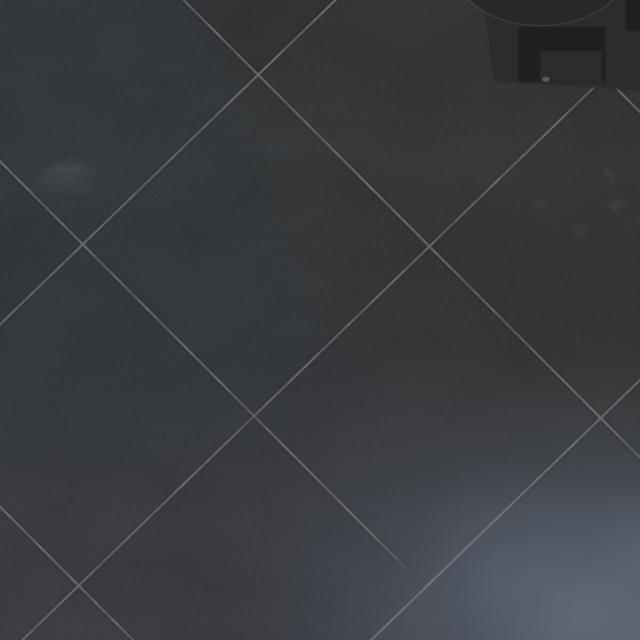
Reproduce this texture procedurally as a WebGL 1 fragment shader.

```glsl
precision highp float;

uniform vec2 u_resolution;

const vec2 GRID_ORIGIN = vec2(0.397, 0.350);
const vec2 EDGE_A = vec2(0.2676, -0.2682);
const vec2 EDGE_B = vec2(-0.2740, -0.2650);
const float GROUT_HALF_WIDTH = 0.0017;

const vec3 COOL_SLATE = vec3(0.205, 0.222, 0.240);
const vec3 WARM_SLATE = vec3(0.203, 0.206, 0.203);
const vec3 LOW_SLATE = vec3(0.232, 0.237, 0.257);
const vec3 SHEEN = vec3(0.375, 0.415, 0.475);
const vec3 GROUT = vec3(0.43, 0.435, 0.45);
const vec3 DUST = vec3(0.33, 0.35, 0.38);
const vec3 FIXTURE = vec3(0.165, 0.175, 0.170);
const vec3 FIXTURE_DARK = vec3(0.115, 0.125, 0.120);

float hash(vec2 p) {
  return fract(sin(dot(p, vec2(127.1, 311.7))) * 4375.85);
}

vec2 gradient(vec2 cell) {
  float angle = 6.2832 * hash(cell);
  return vec2(cos(angle), sin(angle));
}

float gradientNoise(vec2 p) {
  vec2 i = floor(p);
  vec2 f = fract(p);
  vec2 u = f * f * f * (f * (f * 6.0 - 15.0) + 10.0);
  vec2 e = vec2(1.0, 0.0);
  float low = mix(dot(gradient(i), f), dot(gradient(i + e), f - e), u.x);
  float high = mix(dot(gradient(i + e.yx), f - e.yx),
                   dot(gradient(i + 1.0), f - 1.0), u.x);
  return mix(low, high, u.y);
}

float fbm(vec2 p) {
  float sum = 0.0;
  float amplitude = 0.6;
  for (int i = 0; i < 4; i++) {
    sum += amplitude * gradientNoise(p);
    p = p * 2.03 + 17.3;
    amplitude *= 0.5;
  }
  return sum;
}

float cross2(vec2 a, vec2 b) {
  return a.x * b.y - a.y * b.x;
}

// Coordinates along the two tile edges; whole numbers lie on the joints
vec2 tileCoords(vec2 p, vec2 origin, vec2 a, vec2 b) {
  vec2 d = p - origin;
  return vec2(cross2(d, b), cross2(a, d)) / cross2(a, b);
}

float boxDistance(vec2 p, vec2 center, vec2 halfSize) {
  vec2 q = abs(p - center) - halfSize;
  return length(max(q, 0.0)) + min(max(q.x, q.y), 0.0);
}

float coverage(float dist, float feather) {
  return 1.0 - smoothstep(-feather, feather, dist);
}

float glow(vec2 p, vec2 center, vec2 radius) {
  vec2 q = (p - center) / radius;
  return exp(-dot(q, q));
}

vec3 slate(vec2 p, vec2 tile) {
  vec3 color = mix(COOL_SLATE, WARM_SLATE, smoothstep(0.15, 0.85, p.x * 0.75 + p.y * 0.25));
  color = mix(color, LOW_SLATE, 1.0 - smoothstep(0.05, 0.55, p.y));
  color += 0.012 * (hash(tile) - 0.5);
  color += 0.030 * fbm(p * vec2(4.0, 6.0)) + 0.012 * gradientNoise(p * 150.0);
  // Wiped streaks on the left, dusty spots on the right
  float streak = smoothstep(0.12, 0.5, fbm(p * vec2(5.0, 15.0) + 3.0));
  float spots = smoothstep(0.14, 0.5, fbm(p * 16.0 + 8.0));
  float dust = streak * glow(p, vec2(0.17, 0.76), vec2(0.25, 0.10))
             + spots * glow(p, vec2(0.93, 0.67), vec2(0.10, 0.09));
  return mix(color, DUST, 0.6 * dust);
}

vec3 addFixture(vec3 color, vec2 p, float feather) {
  float slant = 0.15 * (p.y - 0.87) + 0.07 * (p.x - 0.88);
  float body = boxDistance(p + vec2(slant, slant), vec2(0.91, 1.0), vec2(0.145, 0.135));
  color = mix(color, FIXTURE, coverage(body, feather * 3.0));
  float recess = boxDistance(p, vec2(0.878, 0.915), vec2(0.068, 0.043));
  color = mix(color, FIXTURE_DARK, coverage(recess, feather * 2.0));
  float tray = boxDistance(p, vec2(0.892, 0.896), vec2(0.048, 0.024));
  color = mix(color, FIXTURE, coverage(tray, feather * 2.0));
  // Round top with a pale rim
  float disc = (length((p - vec2(0.845, 1.05)) / vec2(0.135, 0.09)) - 1.0) * 0.09;
  color = mix(color, FIXTURE_DARK + 0.035, coverage(disc, feather));
  color += 0.07 * coverage(abs(disc) - 0.001, feather);
  float slot = boxDistance(p, vec2(0.99, 0.98), vec2(0.012, 0.028));
  color = mix(color, FIXTURE_DARK, coverage(slot, feather * 2.0));
  float bead = length((p - vec2(0.853, 0.876)) / vec2(1.4, 1.0)) - 0.004;
  return mix(color, GROUT, 0.7 * coverage(bead, feather));
}

void main() {
  vec2 p = gl_FragCoord.xy / u_resolution;
  float feather = max(0.0014, 0.75 / min(u_resolution.x, u_resolution.y));
  vec2 tileUv = tileCoords(p, GRID_ORIGIN, EDGE_A, EDGE_B);
  vec2 tileHeight = abs(cross2(EDGE_A, EDGE_B)) / vec2(length(EDGE_B), length(EDGE_A));
  vec2 joint = abs(fract(tileUv + 0.5) - 0.5) * tileHeight;

  vec3 color = slate(p, floor(tileUv));
  float sheen = glow(p, vec2(0.97, 0.05), vec2(0.37, 0.21));
  color = mix(color, SHEEN, sheen * (0.92 + 0.2 * fbm(p * 6.0)));

  // Joints, with one run lost in the reflection
  float fade = 1.0 - smoothstep(0.65, 1.0, tileUv.x) * step(abs(tileUv.y), 0.5) * step(p.y, 0.25);
  vec2 lines = vec2(coverage(joint.x - GROUT_HALF_WIDTH, feather),
                    fade * coverage(joint.y - GROUT_HALF_WIDTH, feather));
  float wear = 0.78 + 0.35 * gradientNoise(p * 22.0) + 0.2 * gradientNoise(p * 90.0);
  color *= 1.0 - 0.08 * coverage(min(joint.x, joint.y) - 0.004, 0.004) * fade;
  color = mix(color, GROUT + 0.1 * sheen, max(lines.x, lines.y) * clamp(wear, 0.0, 1.0));

  gl_FragColor = vec4(addFixture(color, p, feather), 1.0);
}
```
